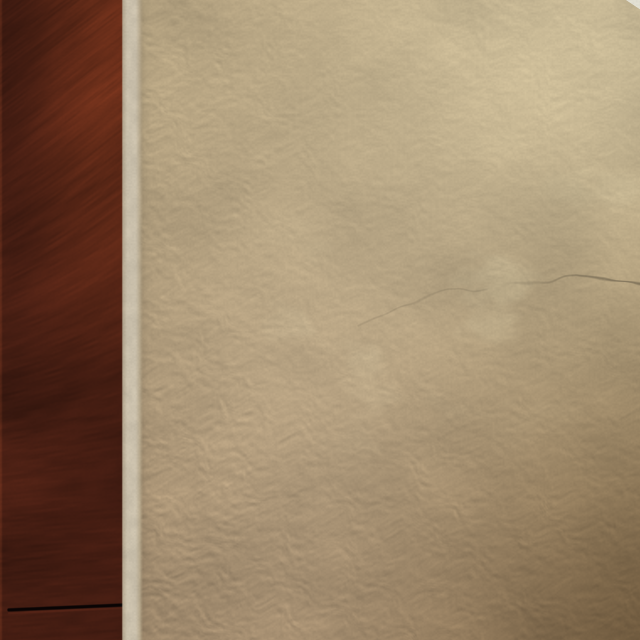
Reproduce this texture procedurally as a Shadertoy shader.

```glsl
// Rough beige plaster wall beside a pale trim strip and a reddish wood panel.
#define WOOD_EDGE 0.191
#define TRIM_EDGE 0.221
#define RELIEF_SCALE vec2(75.0, 115.0)
#define RELIEF_DEPTH 0.15
#define STAIN_DEPTH 0.085
#define CRACK_WIDTH 0.0011
#define GRAIN_DEPTH 0.32
#define SPECKLE 0.035

float hash(vec2 p) {
    return fract(sin(dot(p, vec2(127.1, 311.7))) * 43758.5453);
}

float noise(vec2 p) {
    vec2 i = floor(p), f = fract(p);
    f = f * f * (3.0 - 2.0 * f);
    return mix(mix(hash(i), hash(i + vec2(1, 0)), f.x),
               mix(hash(i + vec2(0, 1)), hash(i + vec2(1, 1)), f.x), f.y);
}

float fbm(vec2 p) {
    float sum = 0.0, amp = 0.5;
    for (int i = 0; i < 4; i++) {
        sum += amp * noise(p);
        p = mat2(1.6, 1.2, -1.2, 1.6) * p + 7.3;
        amp *= 0.5;
    }
    return sum / 0.9375;
}

float segment(vec2 p, vec2 a, vec2 b) {
    vec2 d = b - a;
    return length(p - a - d * clamp(dot(p - a, d) / dot(d, d), 0.0, 1.0));
}

// Bumps of the plaster, slightly wider than tall
float plasterHeight(vec2 p) {
    vec2 q = p * RELIEF_SCALE + 2.0 * noise(p * 30.0);
    return 0.65 * noise(q) + 0.35 * noise(q * 2.1 + 5.0);
}

vec3 plaster(vec2 p, float px) {
    // Light falls from the upper right to the dark lower right
    vec3 low = mix(vec3(0.63, 0.54, 0.425), vec3(0.45, 0.36, 0.245),
                   smoothstep(0.4, 1.08, p.x));
    vec3 high = mix(vec3(0.69, 0.62, 0.49), vec3(0.79, 0.73, 0.59),
                    smoothstep(0.2, 1.0, p.x));
    vec3 col = mix(low, high, smoothstep(-0.1, 0.98, p.y));
    col += 0.035 * exp(-7.0 * dot(p - vec2(0.52, 0.4), p - vec2(0.52, 0.4)));

    // Broad blotches and pale smears through the middle
    float stain = fbm(p * vec2(7.0, 9.0) + 3.0) - 0.5;
    float smear = smoothstep(0.52, 0.72, fbm(p * vec2(9.0, 14.0) + 21.0));
    float band = exp(-pow((p.y - 0.5 - 0.2 * (p.x - 0.6)) / 0.16, 2.0));
    col *= 1.0 + STAIN_DEPTH * 2.0 * stain;
    col += vec3(0.045, 0.05, 0.045) * smear * band * smoothstep(0.3, 0.6, p.x);

    // Raking light over the relief, rougher at the left and below
    vec2 toLight = vec2(0.0012, 0.0028);
    float slope = plasterHeight(p - toLight) - plasterHeight(p + toLight);
    float rough = 0.4 + 0.35 * smoothstep(0.55, 0.2, p.x)
                + 0.45 * smoothstep(0.6, 0.0, p.y);
    col *= 1.0 + RELIEF_DEPTH * rough * slope;

    // Hairline crack climbing to the right
    vec2 c = p + vec2(0.0, 0.012 * (noise(p * 35.0) - 0.5));
    float d = min(segment(c, vec2(0.56, 0.492), vec2(0.70, 0.545)),
              min(segment(c, vec2(0.70, 0.545), vec2(0.90, 0.565)),
                  segment(c, vec2(0.90, 0.565), vec2(1.01, 0.557))));
    float strength = mix(0.08, 0.26, smoothstep(0.82, 0.96, p.x))
                   * smoothstep(0.3, 0.6, noise(p * 18.0) + 0.15);
    col *= 1.0 - strength * (1.0 - smoothstep(0.0, CRACK_WIDTH + px, d));

    // Soft shade next to the trim, bright chip in the top corner
    col *= 1.0 - 0.10 * exp(-max(p.x - TRIM_EDGE, 0.0) / 0.006);
    float chip = smoothstep(-px, px, p.x + p.y * 1.5 - 2.478);
    return mix(col, vec3(0.88, 0.87, 0.82), chip);
}

vec3 wood(vec2 p, float px) {
    // Grain runs diagonally at the top and levels out below
    float tilt = mix(0.08, 0.75, smoothstep(0.15, 0.9, p.y));
    vec2 g = vec2(p.x, p.y - tilt * p.x);
    float grain = 0.6 * fbm(g * vec2(9.0, 75.0)) + 0.4 * noise(g * vec2(35.0, 260.0));
    float shade = fbm(g * vec2(4.0, 8.0) + 11.0) - 0.5;

    float glow = smoothstep(0.0, 0.17, p.x) * smoothstep(0.25, 0.85, p.y);
    vec3 col = mix(vec3(0.265, 0.112, 0.07), vec3(0.415, 0.18, 0.10), glow);
    col *= 1.0 + GRAIN_DEPTH * (grain - 0.5) + 0.45 * shade;
    col += vec3(0.09, 0.045, 0.025) * (1.0 - smoothstep(0.001, 0.005, p.x));

    // Dark seam near the bottom, with a faint lit lip
    float d = segment(p, vec2(0.014, 0.047), vec2(0.2, 0.055));
    float lip = segment(p, vec2(0.014, 0.042), vec2(0.2, 0.050));
    col += vec3(0.05, 0.02, 0.012) * (1.0 - smoothstep(0.0, 0.003, lip));
    return mix(col, vec3(0.035, 0.015, 0.015), 1.0 - smoothstep(0.0025 - px, 0.0025 + px, d));
}

vec3 trim(vec2 p) {
    float across = (p.x - WOOD_EDGE) / (TRIM_EDGE - WOOD_EDGE);
    vec3 col = mix(vec3(0.70, 0.65, 0.56), vec3(0.79, 0.75, 0.67), smoothstep(0.0, 0.3, across));
    col = mix(col, vec3(0.70, 0.64, 0.53), smoothstep(0.65, 1.0, across));
    return col * (0.97 + 0.06 * noise(p * vec2(90.0, 60.0)));
}

void mainImage(out vec4 fragColor, in vec2 fragCoord) {
    vec2 p = fragCoord / iResolution.xy;
    float px = 1.0 / iResolution.y;
    vec3 col = mix(wood(p, px), trim(p), smoothstep(-px, px, p.x - WOOD_EDGE));
    col = mix(col, plaster(p, px), smoothstep(-0.002 - px, 0.002 + px, p.x - TRIM_EDGE));
    col *= 1.0 + SPECKLE * (noise(p * 380.0) - 0.5);
    fragColor = vec4(clamp(col, 0.0, 1.0), 1.0);
}
```
